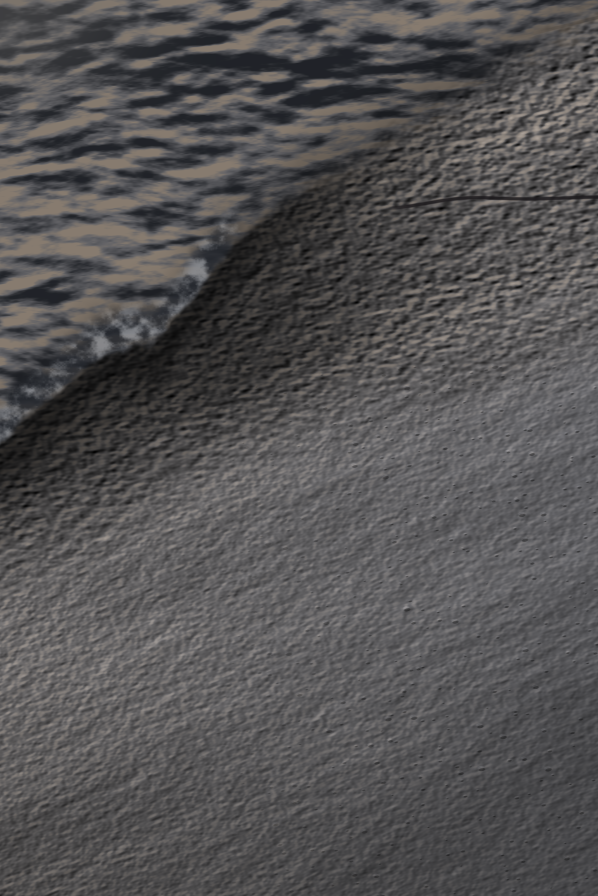
Give the GLSL for this texture, as a Shadertoy shader.

```glsl
// Dusk shoreline: rippled sea with a foamy edge, sweeping diagonally over wet, grainy sand.
#define SAND_TONE vec3(0.398, 0.390, 0.392)
#define WARM_GLINT vec3(0.60, 0.53, 0.45)
#define SEA_DARK vec3(0.125, 0.135, 0.155)
#define SEA_MID vec3(0.39, 0.39, 0.405)
#define FOAM_TONE vec3(0.55, 0.56, 0.58)
#define WET_DEPTH 0.56
#define GRAIN_GAIN 0.90
#define STREAK_GAIN 0.24
#define SAND_TILT 0.30
#define PEBBLE_GRID 42.0
#define WAVE_RATE 215.0

float hash(vec2 p) {
    vec3 q = fract(p.xyx * 0.1031);
    q += dot(q, q.yzx + 33.33);
    return fract((q.x + q.y) * q.z);
}

float noise(vec2 p) {
    vec2 i = floor(p), f = fract(p);
    f = f * f * (3.0 - 2.0 * f);
    return mix(mix(hash(i), hash(i + vec2(1, 0)), f.x),
               mix(hash(i + vec2(0, 1)), hash(i + vec2(1, 1)), f.x), f.y);
}

float fbm(vec2 p) {
    float sum = 0.0, amp = 0.533;
    for (int i = 0; i < 4; i++) {
        sum += amp * noise(p);
        p = p * 2.03 + 17.7;
        amp *= 0.5;
    }
    return sum;
}

vec2 rotate(vec2 p, float a) {
    float c = cos(a), s = sin(a);
    return vec2(c * p.x + s * p.y, c * p.y - s * p.x);
}

// Height of the waterline at a given x
float shoreline(float x) {
    float bulge = (x - 0.18) / 0.05;
    return 0.507 + 0.957 * x - 0.39 * x * x - 0.04 * exp(-bulge * bulge);
}

// Slope of small grains, lit from the upper left
float grainRelief(vec2 q, vec2 freq) {
    vec2 g = q * freq, toLight = vec2(-0.4, 0.8);
    float fine = noise(g) - noise(g + toLight);
    g = rotate(g, 0.25) * 1.7 + 9.0;
    return 0.9 * fine + 0.6 * (noise(g) - noise(g + toLight));
}

vec3 sand(vec2 p) {
    float across = p.x / 0.667;
    vec2 q = rotate(p, SAND_TILT);

    // Wet, rough belt between the waterline and a gentler diagonal
    float ragged = 0.09 * (fbm(q * vec2(4.0, 22.0)) - 0.5);
    float rise = p.y - (0.36 + 0.52 * p.x - 0.13 * p.x * p.x) + ragged;
    float wet = smoothstep(-0.03, 0.11, rise) * mix(1.0, 0.14, smoothstep(0.22, 0.62, p.x));
    float rough = smoothstep(-0.08, 0.06, rise);
    float tone = 1.0 - wet * WET_DEPTH;
    tone *= mix(0.70, 1.0, smoothstep(-0.12, 0.28, p.y - 0.16 * across));

    // Long swash streaks and short oblique wrinkles
    float streak = fbm(q * vec2(2.5, 17.0) + 4.0) - 0.5;
    vec2 k = rotate(p, 0.45) * vec2(22.0, 85.0);
    float wrinkle = fbm(k) - fbm(k + vec2(-0.2, 0.6));
    tone *= 1.0 + STREAK_GAIN * (1.4 * streak + 1.2 * wrinkle);

    // Grain is roughest close to the water
    float relief = mix(grainRelief(q, vec2(150, 260)), grainRelief(rotate(p, 0.12), vec2(110, 215)), rough);
    float gain = GRAIN_GAIN * mix(mix(0.50, 0.28, across), 1.0, rough);
    vec3 col = SAND_TONE * tone * (1.0 + gain * relief);

    // Low sun on raised parts, cool cast toward the lower right
    float sun = smoothstep(0.0, 0.6, relief + 0.5 * streak) * mix(0.24, 0.40, rough);
    float smoothSide = across * (1.0 - rough);
    col = mix(col, WARM_GLINT * tone, sun * (1.0 - 0.7 * smoothSide));
    return col * mix(vec3(1), vec3(0.95, 0.97, 1.0), smoothSide);
}

vec3 sea(vec2 p, float above) {
    vec2 q = rotate(p, 0.08);
    q.y += 0.018 * (noise(p * vec2(9.0, 13.0)) - 0.5);

    // Broken wave trains: a warped sine carried on fine chop
    float warp = fbm(q * vec2(9.0, 24.0));
    float train = sin(q.y * WAVE_RATE + 13.0 * warp);
    vec2 w = q * vec2(26.0, 90.0);
    float chop = fbm(w), slope = chop - fbm(w + vec2(-0.2, 0.7));
    float swell = fbm(q * vec2(4.0, 15.0) + 3.0) - 0.5;
    float height = 0.5 + 0.17 * train + 0.8 * (chop - 0.5) + 0.6 * slope + 0.8 * swell;
    vec3 col = mix(SEA_DARK, SEA_MID, smoothstep(0.10, 0.66, height));
    float glow = smoothstep(0.50, 0.95, height + 0.5 * slope + 0.06 * train);
    col = mix(col, WARM_GLINT, 0.66 * glow);

    // Pale sheen in the far corner, dim water just behind the edge
    float sheen = smoothstep(0.25, 0.0, p.x) * smoothstep(0.84, 0.98, p.y);
    col = mix(col, vec3(0.42, 0.41, 0.40), 0.4 * sheen);
    return col * mix(0.75, 1.0, smoothstep(0.0, 0.08, above));
}

// Scattered bumps: x is lit side, y is shaded side
vec2 pebbles(vec2 p, float px) {
    vec2 marks = vec2(0);
    for (int i = 0; i < 2; i++) {
        float size = PEBBLE_GRID * (1.0 + 0.6 * float(i));
        vec2 g = rotate(p, 0.2) * size + 31.0 * float(i), id = floor(g);
        vec2 c = fract(g) - 0.3 - 0.4 * vec2(hash(id), hash(id + 7.3));
        float r = mix(0.03, 0.09, hash(id + 3.1)), aa = px * size * 0.7;
        float on = step(0.72, hash(id + 11.9));
        vec2 e = vec2(0.6, 1.2);
        marks.y += on * (1.0 - smoothstep(r - aa, r + aa, length(c * e)));
        marks.x += on * (1.0 - smoothstep(r - aa, r + aa, length((c - vec2(-0.04, 0.10)) * e)));
    }
    return min(marks, 1.0);
}

// Thin dark strand between two x limits
float strand(vec2 p, float y, float x0, float x1, float px) {
    float body = 1.0 - smoothstep(0.0008, 0.0018 + px, abs(p.y - y));
    return body * smoothstep(x0, x0 + 0.03, p.x) * (1.0 - smoothstep(x1, x1 + 0.02, p.x));
}

void mainImage(out vec4 fragColor, in vec2 fragCoord) {
    vec2 p = fragCoord / iResolution.y;
    float px = 1.0 / iResolution.y;
    float d = 0.8 * (p.y - shoreline(p.x)) + 0.022 * (fbm(p * 30.0) - 0.5);

    vec3 col = sand(p);
    vec2 bump = pebbles(p, px) * smoothstep(0.08, 0.5, p.x) * smoothstep(0.68, 0.54, p.y);
    col *= 1.0 + 0.16 * bump.x - 0.36 * bump.y;

    // Strands lying on the sand
    float bend = 0.768 + 0.011 * smoothstep(0.42, 0.54, p.x) + 0.001 * sin(p.x * 40.0);
    col = mix(col, vec3(0.11, 0.10, 0.11), 0.85 * strand(p, bend, 0.425, 0.70, px));
    col *= 1.0 - 0.5 * strand(p, 0.96 + 0.25 * (p.x - 0.585), 0.57, 0.70, px);

    // Shadow beneath the edge, then water that thins out to the right
    float s = (d + 0.016) / 0.026;
    col *= 1.0 - 0.42 * exp(-s * s) * smoothstep(0.60, 0.2, p.x);
    float soft = mix(0.005, 0.026, smoothstep(0.22, 0.45, p.x));
    col = mix(col, sea(p, max(d, 0.0)), smoothstep(-soft, soft, d));

    // Lumpy foam, only along the lower left of the edge
    float lump = fbm(p * vec2(62.0, 78.0));
    float belt = smoothstep(-0.004, 0.006, d) * (1.0 - smoothstep(0.018, 0.046, d));
    belt *= 1.0 - smoothstep(0.24, 0.28, p.x);
    vec3 foam = mix(SEA_DARK * 1.2, FOAM_TONE, smoothstep(0.30, 0.74, lump + 0.9 * max(0.06 - p.x, 0.0)));
    col = mix(col, foam, 0.85 * belt);

    fragColor = vec4(clamp(col, 0.0, 1.0), 1.0);
}
```
